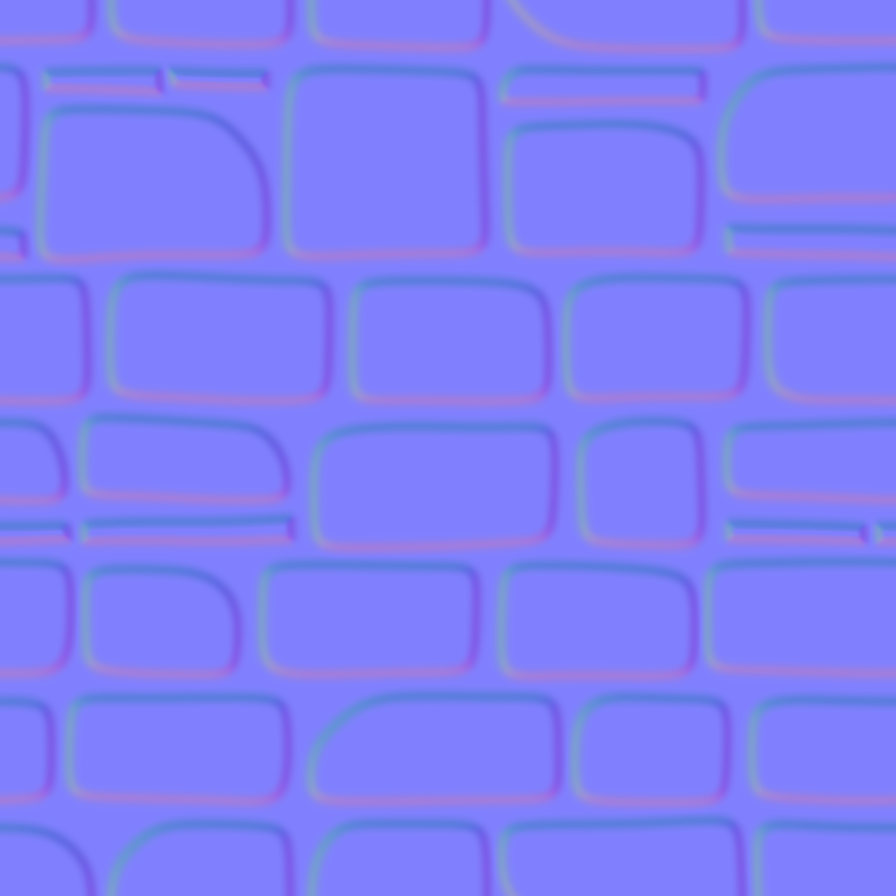
Write a Shadertoy shader that draws this texture map.

```glsl
const int ROWS = 6;
const int COLUMNS = 4;
const float ROW_EDGE[7] = float[7](-0.0625, 0.095, 0.232, 0.3815, 0.54, 0.703, 0.9375);
const float COLUMN_PHASE = 0.32;    // in column widths
const float COLUMN_JITTER = 0.23;
const vec2 GAP_MIN = vec2(0.006, 0.009);
const vec2 GAP_VARY = vec2(0.011, 0.009);
const float TILT = 0.035;           // radians
const float CORNER = 0.0115;        // corner softness
const float CUT_MAX = 0.75;         // largest corner cut, in stone half heights
const float BEVEL = 0.005;          // spread of the sloped rim
const float TALL_ROW = 0.1;         // half height above which most cells split
const float WARP_CELLS = 5.0;
const float WARP = 0.006;
const vec3 FLAT_COLOR = vec3(0.502, 0.502, 1.0);
const vec2 TINT = vec2(0.13, 0.12);
const float BLUE_DIP = 0.125;
const float BLUE_SIDE = 0.045;
const float HALF_PI = 1.570796;

vec4 hash4(vec2 id, float salt) {
    float seed = dot(id, vec2(12.71, 31.17)) + salt * 7.43;
    return fract(sin(seed + vec4(0.0, 2.3, 4.9, 8.1)) * 4375.85);
}

// Gradient noise that wraps after "period" cells
float gradientNoise(vec2 p, float period, float salt) {
    vec2 cell = floor(p), f = p - cell;
    vec2 u = f * f * f * (f * (f * 6.0 - 15.0) + 10.0);
    vec4 corner;
    for (int i = 0; i < 4; i++) {
        vec2 o = vec2(i & 1, i >> 1);
        float angle = 4.0 * HALF_PI * hash4(mod(cell + o, period), salt).x;
        corner[i] = dot(vec2(cos(angle), sin(angle)), f - o);
    }
    return mix(mix(corner.x, corner.y, u.x), mix(corner.z, corner.w, u.x), u.y);
}

float columnEdge(int row, int column) {
    float jitter = 2.0 * hash4(vec2(row, column % COLUMNS), 3.0).x - 1.0;
    return (float(column) + COLUMN_PHASE + COLUMN_JITTER * jitter) / float(COLUMNS);
}

// Outward slope on the rim of one stone: smooth intersection of five half planes
vec2 stoneSlope(vec2 q, vec2 halfSize, vec2 id, float part) {
    q -= round(q);
    if (any(greaterThan(abs(q), halfSize + 0.03))) return vec2(0.0);
    vec4 gapRandom = hash4(id, 11.0 + part);
    vec4 tiltRandom = hash4(id, 23.0 + part);
    vec4 cutRandom = hash4(id, 37.0 + part);
    vec2 inner = halfSize - GAP_MIN - 0.5 * GAP_VARY;
    float thin = min(inner.x, inner.y);
    float softness = min(CORNER, 0.25 * thin);

    // The fifth plane trims one random corner
    vec2 cutSide = vec2(cutRandom.x < 0.5 ? -1.0 : 1.0, cutRandom.y < 0.3 ? -1.0 : 1.0);
    vec2 cutNormal = normalize(cutSide * vec2(mix(0.5, 1.6, cutRandom.z), 1.0));
    float cutReach = dot(cutNormal, cutSide * inner) - CUT_MAX * thin * pow(cutRandom.w, 4.0);

    float total = 0.0;
    vec2 gradient = vec2(0.0);
    for (int i = 0; i < 5; i++) {
        vec2 normal = cutNormal;
        float reach = cutReach;
        if (i < 4) {
            int axis = i & 1;
            float angle = HALF_PI * float(i) + TILT * (2.0 * tiltRandom[i] - 1.0);
            normal = vec2(cos(angle), sin(angle));
            reach = halfSize[axis] - GAP_MIN[axis] - GAP_VARY[axis] * gapRandom[i];
        }
        float weight = exp((dot(q, normal) - reach) / softness);
        total += weight;
        gradient += weight * normal;
    }
    gradient /= total;
    float steepness = length(gradient);
    float dist = softness * log(total) / max(steepness, 0.05) / BEVEL;
    return gradient / max(steepness, 0.001) * exp(-0.5 * dist * dist);
}

// One cell: a whole stone, or a stone with one or two slivers beside it
vec2 cellSlope(vec2 q, vec2 h, vec2 id) {
    vec4 random = hash4(id, 51.0);
    bool tall = h.y > TALL_ROW;
    if (random.x > (tall ? 0.75 : 0.15)) return stoneSlope(q, h, id, 0.0);
    float share = tall ? mix(0.2, 0.28, random.y) : mix(0.3, 0.36, random.y);
    float side = random.z < 0.6 ? -1.0 : 1.0;
    vec2 slope = stoneSlope(q + vec2(0.0, side * h.y * share), h * vec2(1.0, 1.0 - share), id, 0.0);
    q.y -= side * h.y * (1.0 - share);
    h.y *= share;
    if (random.w < 0.5) return slope + stoneSlope(q, h, id, 1.0);
    float split = 0.8 * (random.w - 0.75);
    for (float s = -1.0; s < 2.0; s += 2.0) {
        vec2 center = vec2(0.5 * h.x * (split + s), 0.0);
        slope += stoneSlope(q - center, h * vec2(0.5 - 0.5 * s * split, 1.0), id, 3.0 + s);
    }
    return slope;
}

void mainImage(out vec4 fragColor, in vec2 fragCoord) {
    vec2 p = fragCoord / iResolution.xy;
    vec2 w = p * WARP_CELLS;
    p += WARP * vec2(gradientNoise(w, WARP_CELLS, 5.0), gradientNoise(w, WARP_CELLS, 9.0));

    vec2 slope = vec2(0.0);
    for (int row = 0; row < ROWS; row++) {
        for (int column = 0; column < COLUMNS; column++) {
            vec2 low = vec2(columnEdge(row, column), ROW_EDGE[row]);
            vec2 high = vec2(columnEdge(row, column + 1), ROW_EDGE[row + 1]);
            vec2 q = p - 0.5 * (low + high);
            slope += cellSlope(q - round(q), 0.5 * (high - low), vec2(row, column));
        }
    }

    // Vertical slope tints red, horizontal slope tints green, steepness dims blue
    float steep = length(slope);
    vec3 color = FLAT_COLOR;
    color.rg -= TINT * slope.yx + 0.01 * steep;
    color.b -= BLUE_DIP * pow(steep + 0.0001, 0.85) - BLUE_SIDE * slope.x;
    fragColor = vec4(clamp(color, 0.0, 1.0), 1.0);
}
```
